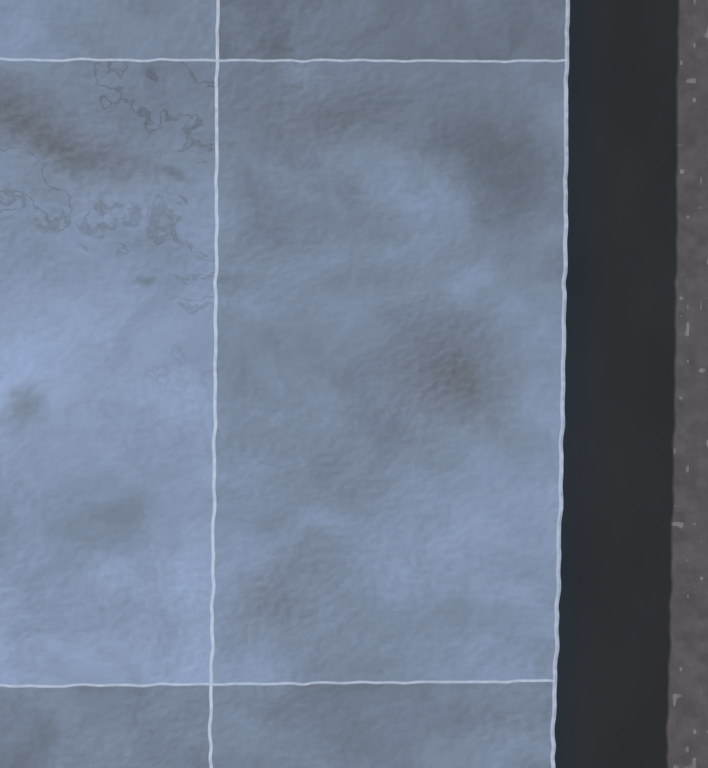
A Shadertoy shader for this texture:

```glsl
// Blue-grey slate tiles with pale chalky joints, beside a black band and a speckled strip.
// Tiles are warped value-noise fbm shaded by soft stains, veins and embossed grain;
// joints and band edges are gently bowed distance lines. Unit: canvas height.
#define SLATE_DARK vec3(0.385, 0.420, 0.465)
#define SLATE_LIGHT vec3(0.580, 0.655, 0.785)
#define STAIN_BROWN vec3(0.385, 0.405, 0.430)
#define JOINT_COLOR vec3(0.740, 0.785, 0.860)
#define BAND_COLOR vec3(0.180, 0.184, 0.200)
#define STRIP_COLOR vec3(0.340, 0.328, 0.342)
#define JOINT_HALF 0.0022
#define JOINT_WOBBLE 0.0032
#define CLOUD_AMOUNT 1.05
#define GRAIN_AMOUNT 0.045
#define VEIN_AMOUNT 0.22

float hash(vec2 p) {
    vec3 q = fract(vec3(p.xyx) * 0.1031);
    q += dot(q, q.yzx + 33.33);
    return fract((q.x + q.y) * q.z);
}

float noise(vec2 p) {
    vec2 i = floor(p), f = fract(p);
    f = f * f * (3.0 - 2.0 * f);
    return mix(mix(hash(i), hash(i + vec2(1, 0)), f.x),
               mix(hash(i + vec2(0, 1)), hash(i + vec2(1, 1)), f.x), f.y);
}

float fbm(vec2 p) {
    float sum = 0.0, amp = 0.5;
    for (int i = 0; i < 6; i++) {
        sum += amp * noise(p);
        p = mat2(1.6, 1.2, -1.2, 1.6) * p + 7.3;
        amp *= 0.52;
    }
    return sum;
}

// Soft elliptical patch, tilted by the given slope
float patchAt(vec2 p, vec2 center, vec2 radius, float slope) {
    vec2 d = p - center;
    d.y -= slope * d.x;
    d /= radius;
    return exp(-dot(d, d));
}

// Bowed upright edge, from x at the bottom to x at the top
float bowedEdge(float bottom, float top, float y) {
    return mix(bottom, top, 1.0 - (1.0 - y) * (1.0 - y));
}

float lineMask(float d, float halfWidth, float soft) {
    return 1.0 - smoothstep(halfWidth - soft, halfWidth + soft, abs(d));
}

vec3 slate(vec2 p, float left, float upper, float lower) {
    vec2 warp = vec2(fbm(p * 7.0), fbm(p * 7.0 + 31.0)) - 0.5;
    vec2 q = p + 0.10 * warp;
    float middle = (1.0 - upper) * (1.0 - lower);

    // Base tone of each tile, brightening downwards in the large ones
    float leftTone = mix(0.72, 0.37, smoothstep(0.45, 0.92, p.y));
    float rightTone = mix(0.56, 0.35, smoothstep(0.15, 0.90, p.y));
    float tone = mix(rightTone, leftTone, left);
    tone = mix(tone, mix(0.17, 0.48, left), upper);
    tone = mix(tone, mix(0.30, 0.27, left), lower);

    // Pale and dark clouds
    float cloud = 0.22 * patchAt(q, vec2(0.52, 0.75), vec2(0.10, 0.07), -0.4)
                + 0.16 * patchAt(q, vec2(0.62, 0.62), vec2(0.07, 0.04), -0.3)
                + 0.20 * patchAt(q, vec2(0.65, 0.33), vec2(0.12, 0.07), 0.3)
                + 0.18 * patchAt(q, vec2(0.16, 0.76), vec2(0.10, 0.04), -0.3)
                + 0.20 * patchAt(q, vec2(0.03, 0.50), vec2(0.05, 0.06), 0.0)
                - 0.20 * patchAt(q, vec2(0.67, 0.77), vec2(0.08, 0.10), 0.2)
                - 0.13 * patchAt(q, vec2(0.33, 0.50), vec2(0.06, 0.09), 0.2)
                - 0.24 * patchAt(q, vec2(0.16, 0.31), vec2(0.07, 0.05), 0.2);
    tone += middle * cloud;
    tone += CLOUD_AMOUNT * (fbm(p * 6.0 + 1.5 * warp + 3.0) - 0.5) * 0.55;
    tone += CLOUD_AMOUNT * (fbm(p * vec2(19.0, 25.0) + 2.0 * warp) - 0.5) * 0.32;

    // Wandering dark veins, strongest on the upper left
    float veinField = fbm(p * vec2(5.0, 9.0) + 3.0 * warp + 12.0);
    float vein = 1.0 - smoothstep(0.0, 0.035, abs(veinField - 0.49));
    float veinZone = left * smoothstep(0.35, 0.75, p.y) + 0.12;
    tone -= VEIN_AMOUNT * vein * veinZone * middle;
    float chips = patchAt(q, vec2(0.222, 0.790), vec2(0.018, 0.010), -0.3)
                + patchAt(q, vec2(0.170, 0.628), vec2(0.014, 0.008), -0.4);
    tone -= 0.38 * chips;

    // Embossed grain lit from the upper left
    vec2 g = p * vec2(120.0, 150.0) + 6.0 * warp;
    float relief = noise(g) - noise(g + vec2(0.6, -0.6))
                 + 0.5 * (noise(g * 2.1) - noise(g * 2.1 + vec2(0.6, -0.6)));
    tone += GRAIN_AMOUNT * 2.0 * relief * (0.55 + 0.9 * noise(p * 9.0));
    vec3 col = mix(SLATE_DARK, SLATE_LIGHT, clamp(tone, -0.15, 1.15));

    // Brownish stains
    float stain = 0.75 * patchAt(q, vec2(0.07, 0.825), vec2(0.12, 0.045), -0.35)
                + 0.75 * patchAt(q, vec2(0.60, 0.490), vec2(0.065, 0.055), -0.2)
                + 0.40 * patchAt(q, vec2(0.45, 0.860), vec2(0.09, 0.035), 0.0)
                + 0.40 * patchAt(q, vec2(0.36, 0.215), vec2(0.06, 0.050), 0.3)
                + 0.45 * patchAt(q, vec2(0.04, 0.470), vec2(0.025, 0.025), 0.0);
    return mix(col, STAIN_BROWN + 0.05 * relief, clamp(stain * middle, 0.0, 0.8));
}

void mainImage(out vec4 fragColor, in vec2 fragCoord) {
    vec2 p = fragCoord / iResolution.y;
    float soft = max(0.0012, 0.8 / iResolution.y);
    vec2 wobble = JOINT_WOBBLE * (vec2(noise(p.yy * 38.0), noise(p.xx * 38.0 + 9.0)) - 0.5);

    // Signed distances to joints and borders
    float upright = p.x - bowedEdge(0.2734, 0.2826, p.y) + wobble.x;
    float border = p.x - bowedEdge(0.7190, 0.7380, p.y) + wobble.x;
    float bandEnd = p.x - bowedEdge(0.8680, 0.8825, p.y) + wobble.x;
    float topJoint = p.y - mix(0.9225, 0.9205, p.x / 0.73) + wobble.y;
    float lowJoint = p.y - mix(0.1065, 0.1135, p.x / 0.73) + wobble.y;

    vec3 col = slate(p, step(upright, 0.0), step(0.0, topJoint), step(lowJoint, 0.0));

    // Chalky joints
    float chalk = 0.72 + 0.28 * noise(p * 160.0);
    float across = max(lineMask(topJoint, JOINT_HALF * 0.75, soft),
                       lineMask(lowJoint, JOINT_HALF * 0.80, soft));
    float joints = max(across * 0.85, lineMask(upright, JOINT_HALF, soft));
    col = mix(col, JOINT_COLOR, joints * chalk);

    // Black band and speckled strip
    vec3 band = BAND_COLOR + 0.025 * (fbm(p * vec2(16.0, 8.0)) - 0.5);
    band += vec3(-0.020, 0.0, 0.012) * (1.0 - smoothstep(0.0, 0.06, border));
    float fleck = smoothstep(0.84, 0.96, noise(p * vec2(115.0, 85.0)));
    vec3 strip = STRIP_COLOR + 0.09 * (fbm(p * 70.0) - 0.5) + 0.13 * fleck;
    band = mix(band, strip, smoothstep(-0.003, 0.003, bandEnd));
    col = mix(col, band, smoothstep(-soft, soft, border));
    col = mix(col, JOINT_COLOR * 0.94, lineMask(border, JOINT_HALF * 1.3, soft) * chalk);
    fragColor = vec4(col, 1.0);
}
```
